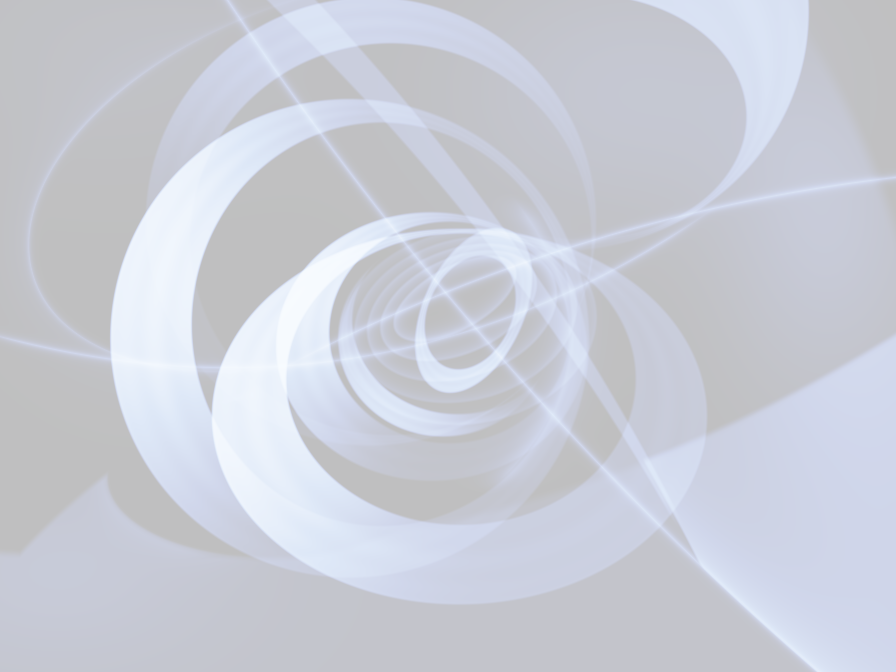
Write a WebGL 1 fragment shader that draws this background.

```glsl
precision highp float;
// Silky translucent rings, veils and thin light streaks swirling over flat grey.
// Each part adds to one light value (ellipse crescents, bowed arcs, soft glows),
// which a grey-lavender-white ramp then turns into colour.
uniform vec2 u_resolution;

const float HEIGHT = 5.76;   // canvas height in scene units, y runs down
const float SOFT = 0.014;    // edge softness

// Approximate signed distance to a tilted ellipse
float ellipse(vec2 p, vec2 center, vec2 radii, float tilt) {
  float c = cos(tilt), s = sin(tilt);
  vec2 q = mat2(c, -s, s, c) * (p - center);
  float k = length(q / radii);
  return k * (k - 1.0) / max(length(q / (radii * radii)), 0.001);
}

float inside(float d) { return smoothstep(SOFT, -SOFT, d); }

float glow(vec2 p, vec2 center, vec2 size) {
  vec2 q = (p - center) / size;
  return exp(-dot(q, q));
}

// Crescent between two ellipses, brightest towards the angle dir
float ring(vec2 p, vec2 c, vec2 r, vec2 holeC, vec2 holeR, float tilt,
           float dir, float low, float high) {
  float outer = ellipse(p, c, r, tilt);
  float hole = ellipse(p, holeC, holeR, tilt);
  vec2 away = (p - c) / max(length(p - c), 0.001);
  float facing = pow(0.5 + 0.5 * dot(away, vec2(cos(dir), sin(dir))), 4.0);
  float across = clamp(hole / max(hole - outer, 0.001), 0.0, 1.0);
  float silk = 0.78 + 0.22 * sin(3.14 * across) + 0.06 * sin(17.0 * across);
  float rim = 0.35 * exp(-abs(outer) / 0.05) + 0.2 * exp(-abs(hole) / 0.04);
  return inside(outer) * inside(-hole) * mix(low, high, facing) * (silk + rim);
}

// Position along (x) and signed offset from (y) a bowed arc from a to b
vec2 arc(vec2 p, vec2 a, vec2 b, float bow) {
  float len = length(b - a);
  vec2 u = (b - a) / len;
  float t = dot(p - a, u) / len;
  return vec2(t, dot(p - a, vec2(-u.y, u.x)) - 4.0 * bow * t * (1.0 - t));
}

// Thin line of light on an arc, fading at both ends
float streak(vec2 at, float width) {
  float ends = smoothstep(-0.02, 0.08, at.x) * smoothstep(1.02, 0.92, at.x);
  return ends * exp(-abs(at.y) / width);
}

vec3 ramp(float v) {
  vec3 c = mix(vec3(0.75, 0.75, 0.752), vec3(0.775, 0.785, 0.83), clamp(v * 4.0, 0.0, 1.0));
  c = mix(c, vec3(0.815, 0.84, 0.92), clamp(v * 4.0 - 1.0, 0.0, 1.0));
  c = mix(c, vec3(0.87, 0.91, 0.97), clamp(v * 4.0 - 2.0, 0.0, 1.0));
  return mix(c, vec3(0.975, 0.988, 1.0), clamp(v * 4.0 - 3.0, 0.0, 1.0));
}

// Wide veils behind the rings
float veils(vec2 p, vec2 beam, vec2 band) {
  vec2 fold = arc(p, vec2(1.0, 4.75), vec2(7.68, 2.85), 0.5);
  vec2 shoulder = arc(p, vec2(0.0, 4.9), vec2(1.85, 3.45), -0.12);
  vec2 border = arc(p, vec2(6.9, 0.2), vec2(7.68, 1.9), -0.05);
  float hollow = ellipse(p, vec2(2.3, 4.1), vec2(1.38, 0.68), 0.0);
  float left = smoothstep(0.0, 0.06, shoulder.y) * smoothstep(2.5, 1.5, p.x);
  float below = max(smoothstep(-0.02, 0.08, fold.y), left) * smoothstep(-0.03, 0.05, hollow);
  float light = below * (0.15 + 0.2 * glow(p, vec2(0.5, 4.9), vec2(1.5, 0.9)));
  light += 0.2 * left * exp(-abs(hollow) / 0.12) * inside(-hollow);
  // bright sheet at the lower right
  float sheet = smoothstep(-0.02, 0.05, fold.y) * inside(beam.y) * inside(band.y);
  light += sheet * (0.3 + 0.2 * smoothstep(5.8, 7.6, p.x) + 0.65 * exp(beam.y / 0.22));
  // mist at the top and right
  light += 0.26 * glow(p, vec2(5.4, 0.8), vec2(1.5, 1.1));
  light += 0.34 * smoothstep(-0.05, 0.1, border.y) * glow(p, vec2(7.1, 1.9), vec2(0.9, 1.5));
  return light + 0.09 * glow(p, vec2(0.9, 0.4), vec2(1.6, 1.0));
}

float rings(vec2 p) {
  float light = ring(p, vec2(3.0, 2.9), vec2(2.05), vec2(3.27, 2.78), vec2(1.63, 1.73), 0.0, -2.8, 0.22, 2.3);
  light += ring(p, vec2(3.18, 1.9), vec2(1.93, 1.92), vec2(3.35, 2.05), vec2(1.72, 1.68), 0.0, -1.75, 0.1, 0.75);
  light += ring(p, vec2(3.94, 3.57), vec2(2.12, 1.61), vec2(3.95, 3.25), vec2(1.5, 1.25), 0.0, -2.95, 0.36, 2.2);
  light += ring(p, vec2(3.7, 2.97), vec2(1.33, 1.15), vec2(3.85, 2.85), vec2(1.03, 0.95), 0.0, -2.7, 0.16, 2.0);
  light += ring(p, vec2(3.8, 2.9), vec2(0.9, 0.84), vec2(3.92, 2.75), vec2(0.9, 0.8), 0.0, 2.3, 0.05, 1.2);
  light += ring(p, vec2(4.06, 2.66), vec2(0.43, 0.75), vec2(4.03, 2.68), vec2(0.36, 0.51), 0.43, 1.8, 0.65, 1.2);
  light += ring(p, vec2(4.8, 0.1), vec2(2.13, 2.05), vec2(5.0, 1.0), vec2(1.4, 1.05), 0.0, -0.1, 0.0, 1.0);
  // fine swirling filaments in the core
  for (int i = 0; i < 5; i++) {
    float k = float(i);
    float d = ellipse(p, vec2(3.9 + 0.03 * k, 2.56 + 0.06 * k), vec2(0.58 + 0.13 * k, 0.27 + 0.14 * k), -0.5 + 0.08 * k);
    light += inside(d) * exp(d / 0.06) * (0.5 - 0.06 * k);
  }
  // large faint loop on the left
  float loop = ellipse(p, vec2(2.8, 1.5), vec2(2.66, 1.51), -0.347);
  return light + smoothstep(3.3, 0.4, p.x) * (0.4 * exp(-abs(loop) / 0.02) + 0.14 * inside(-loop) * exp(-abs(loop) / 0.25));
}

void main() {
  vec2 p = vec2(gl_FragCoord.x, u_resolution.y - gl_FragCoord.y) * HEIGHT / u_resolution.y;
  vec2 beam = arc(p, vec2(1.95, 0.0), vec2(7.0, 5.75), 0.26);
  vec2 band = arc(p, vec2(2.5, 0.0), vec2(5.8, 4.45), -0.2);
  float light = veils(p, beam, band) + rings(p);
  // crossing streaks
  light += 0.75 * exp(-abs(beam.y) / 0.022);
  light += 0.4 * smoothstep(1.02, 0.95, band.x) * inside(abs(band.y) - mix(0.15, 0.03, clamp(band.x, 0.0, 1.0)));
  light += 0.75 * exp(-abs(arc(p, vec2(2.4, 3.17), vec2(7.68, 1.52), -0.26).y) / 0.022) * smoothstep(2.3, 3.0, p.x);
  light += 0.65 * streak(arc(p, vec2(-0.3, 2.8), vec2(6.1, 1.8), 0.78), 0.025);
  light += 0.5 * streak(arc(p, vec2(4.4, 1.7), vec2(4.2, 4.2), -0.58), 0.11);
  gl_FragColor = vec4(ramp(1.0 - exp(-light)), 1.0);
}
```
